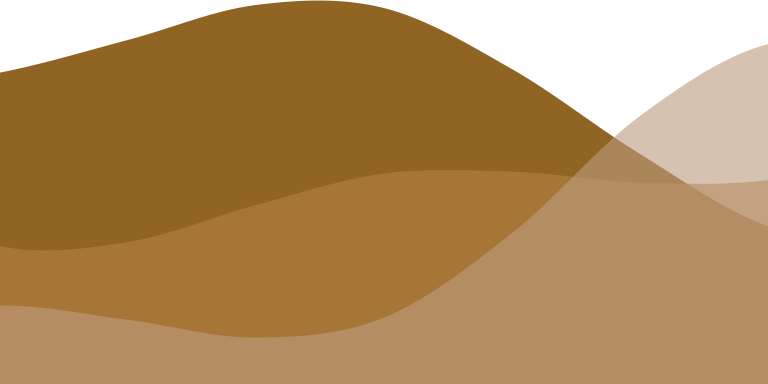
Reproduce this background procedurally as a WebGL 2 fragment shader.

```glsl
#version 300 es
precision highp float;
// Three overlapping hills on white: an opaque brown one behind two translucent ones.
// Each crest is a smooth cubic spline through evenly spaced heights, and the
// layers are blended back to front with edges softened over one pixel.

uniform vec2 u_resolution;
out vec4 fragColor;

const int SPANS = 6;            // spline spans across the canvas
const int KNOTS = SPANS + 3;    // one extra knot beyond each side

const vec3 PAPER = vec3(1.0);
const vec4 BROWN = vec4(0.565, 0.392, 0.133, 1.0);
const vec4 OCHRE = vec4(0.695, 0.498, 0.262, 0.65);
const vec4 SAND  = vec4(0.739, 0.608, 0.494, 0.613);

// Crest heights from left to right, as fractions of the canvas height
const float BACK[KNOTS] = float[KNOTS](
    0.766, 0.811, 0.896, 0.987, 0.979, 0.820, 0.599, 0.411, 0.362);
const float MIDDLE[KNOTS] = float[KNOTS](
    0.505, 0.359, 0.370, 0.466, 0.548, 0.553, 0.525, 0.531, 0.609);
const float FRONT[KNOTS] = float[KNOTS](
    0.154, 0.204, 0.167, 0.121, 0.173, 0.393, 0.698, 0.885, 0.870);

// Catmull-Rom spline: returns height and slope at x in 0..1
vec2 crest(float knots[KNOTS], float x) {
    float s = clamp(x, 0.0, 1.0) * float(SPANS);
    int i = min(int(s), SPANS - 1);
    float t = s - float(i);
    float p0 = knots[i], p1 = knots[i + 1], p2 = knots[i + 2], p3 = knots[i + 3];
    float a = 0.5 * (3.0 * (p1 - p2) + p3 - p0);
    float b = p0 - 2.5 * p1 + 2.0 * p2 - 0.5 * p3;
    float c = 0.5 * (p2 - p0);
    float height = ((a * t + b) * t + c) * t + p1;
    float slope = ((3.0 * a * t + 2.0 * b) * t + c) * float(SPANS);
    return vec2(height, slope);
}

// Soft coverage of the area below a crest
float hill(float knots[KNOTS], vec2 uv, float aspect, float pixel) {
    vec2 top = crest(knots, uv.x);
    float dist = (uv.y - top.x) / length(vec2(1.0, top.y / aspect));
    return clamp(0.5 - dist / pixel, 0.0, 1.0);
}

// Paints a translucent layer over the colour below it
vec3 over(vec3 below, vec4 layer, float coverage) {
    return mix(below, layer.rgb, layer.a * coverage);
}

void main() {
    vec2 uv = gl_FragCoord.xy / u_resolution;
    float aspect = u_resolution.x / u_resolution.y;
    float pixel = 1.0 / u_resolution.y;

    vec3 color = PAPER;
    color = over(color, BROWN, hill(BACK, uv, aspect, pixel));
    color = over(color, OCHRE, hill(MIDDLE, uv, aspect, pixel));
    color = over(color, SAND, hill(FRONT, uv, aspect, pixel));
    fragColor = vec4(color, 1.0);
}
```
